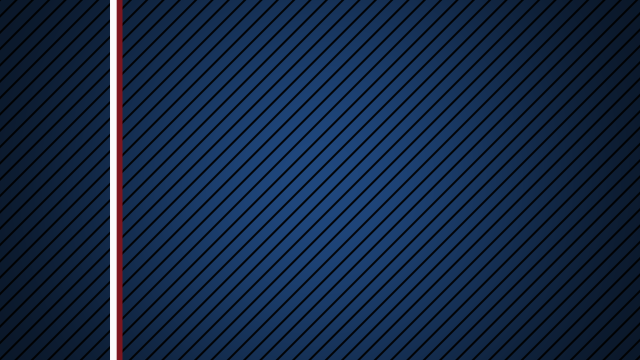
Reproduce this background procedurally as a Shadertoy shader.

```glsl
// Dark diagonal pinstripes on a vignetted navy field, with a white and red vertical band.

const vec3 NAVY       = vec3(0.122, 0.278, 0.490);
const vec3 STRIPE_INK = vec3(0.012, 0.022, 0.036);
const vec3 WHITE      = vec3(0.99);
const vec3 RED        = vec3(0.49, 0.09, 0.12);

// Lengths are fractions of the canvas height.
const float STRIPE_PERIOD = 0.04537;  // horizontal spacing
const float STRIPE_WIDTH  = 0.0080;   // horizontal thickness
const float BAND_LEFT     = 0.3056;
const float BAND_MIDDLE   = 0.3241;
const float BAND_RIGHT    = 0.3403;

// Antialiased coverage of the span between two edges.
float span(float x, float left, float right, float pixel) {
    float inside = min(x - left, right - x);
    return clamp(inside / pixel + 0.5, 0.0, 1.0);
}

// Coverage of rising 45-degree stripes, anchored at the top left corner.
float diagonalStripes(vec2 p, float period, float width, float pixel) {
    float across = p.x + 1.0 - p.y;
    float offset = abs(mod(across + 0.5 * period, period) - 0.5 * period);
    return clamp((0.5 * width - offset) / (1.414 * pixel) + 0.5, 0.0, 1.0);
}

// Brightness falling smoothly away from the centre.
float vignette(vec2 p, vec2 centre, float radius, float darkest) {
    return mix(1.0, darkest, smoothstep(0.0, radius, distance(p, centre)));
}

void mainImage(out vec4 fragColor, in vec2 fragCoord) {
    float pixel = 1.0 / iResolution.y;
    vec2 p = fragCoord * pixel;
    vec2 centre = 0.5 * iResolution.xy * pixel;

    // Striped field
    float light = vignette(p, centre, 1.05, 0.33);
    float ink = diagonalStripes(p, STRIPE_PERIOD, STRIPE_WIDTH, pixel);
    vec3 color = mix(NAVY, STRIPE_INK, ink) * light;

    // Vertical band, unaffected by the vignette
    color = mix(color, RED, span(p.x, BAND_LEFT, BAND_RIGHT, pixel));
    color = mix(color, WHITE, span(p.x, BAND_LEFT, BAND_MIDDLE, pixel));

    fragColor = vec4(color, 1.0);
}
```
